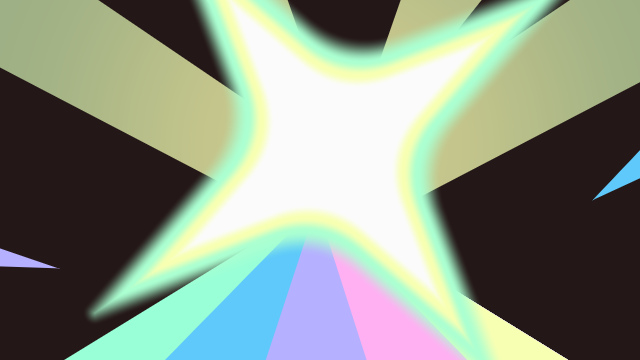
Reproduce this background procedurally as a WebGL 2 fragment shader.

```glsl
#version 300 es
precision highp float;
// A glowing four-pointed star over pale light beams and a pastel fan on a dark ground.

uniform vec2 u_resolution;
out vec4 fragColor;

// Lengths are in canvas heights, origin at the lower left.
const vec3 GROUND = vec3(0.14, 0.09, 0.09);
const vec3 BEAM_NEAR = vec3(0.78, 0.78, 0.55);
const vec3 BEAM_FAR = vec3(0.62, 0.69, 0.52);
const vec3 MINT = vec3(0.60, 1.00, 0.84);
const vec3 BLUE = vec3(0.37, 0.79, 0.98);
const vec3 LAVENDER = vec3(0.71, 0.69, 1.00);
const vec3 PINK = vec3(1.00, 0.69, 0.95);
const vec3 LEMON = vec3(0.97, 1.00, 0.70);
const vec3 GLOW = vec3(0.67, 1.00, 0.82);
const vec3 CORE = vec3(0.985);

const vec2 STAR_CENTER = vec2(0.924, 0.593);
const float STAR_ANGLE = 0.611;
const vec2 STAR_TIP = vec2(0.806, 0.0);
const vec2 STAR_VALLEY = vec2(0.164);
const float VALLEY_ROUNDING = 0.13;

const float OUTER_AXIS = 0.928;
const float INNER_AXIS = 0.956;

const int FAN_COUNT = 5;
const vec2 FAN_APEX = vec2(0.880, 0.4306);
const float FAN_LEFT = 0.178;
const float FAN_STEP = 0.2801;

// Signed distance to the line a-b, positive on its left.
float side(vec2 p, vec2 a, vec2 b) {
    vec2 d = normalize(b - a);
    return d.x * (p.y - a.y) - d.y * (p.x - a.x);
}

// Area counterclockwise from ray tip-a to ray tip-b.
float wedge(vec2 p, vec2 tip, vec2 a, vec2 b) {
    return min(side(p, tip, a), side(p, b, tip));
}

// Antialiased coverage of a shape that is positive inside.
float cover(float d) {
    return clamp(d * u_resolution.y + 0.5, 0.0, 1.0);
}

float smoothMax(float a, float b, float k) {
    float h = max(k - abs(a - b), 0.0) / k;
    return max(a, b) + 0.25 * k * h * h;
}

// Distance inside one arm, rounded beyond its tip.
float arm(vec2 q) {
    vec2 fromTip = q - STAR_TIP;
    bool beyond = dot(fromTip, STAR_VALLEY - STAR_TIP) < 0.0;
    return beyond ? -length(fromTip) : side(q, STAR_TIP, STAR_VALLEY);
}

// Two arms folded by symmetry into four, joined with soft valleys.
float star(vec2 p) {
    vec2 axis = vec2(cos(STAR_ANGLE), sin(STAR_ANGLE));
    vec2 q = abs(vec2(dot(p, axis), dot(p, vec2(-axis.y, axis.x))));
    return smoothMax(arm(q), arm(q.yx), VALLEY_ROUNDING);
}

// Mirrored pairs of outer and inner beams.
float beams(vec2 p) {
    vec2 o = vec2(abs(p.x - OUTER_AXIS), p.y);
    vec2 i = vec2(abs(p.x - INNER_AXIS), p.y);
    float outer = min(side(o, vec2(0.333, 0.502), vec2(0.928, 0.8125)),
                      side(o, vec2(0.655, 1.0), vec2(0.273, 0.741)));
    float inner = min(side(i, vec2(0.157, 1.0), vec2(0.0, 0.549)),
                      side(i, vec2(0.0, 0.5225), vec2(0.382, 1.0)));
    return max(cover(outer), cover(inner));
}

void main() {
    vec2 p = gl_FragCoord.xy / u_resolution.y;
    vec2 fromStar = p - STAR_CENTER;

    // Beams fade away from the star.
    vec3 beamColor = mix(BEAM_NEAR, BEAM_FAR, smoothstep(0.2, 1.0, length(fromStar)));
    vec3 color = mix(GROUND, beamColor, beams(p));

    // Each fan layer reaches the right edge; the next covers its excess.
    vec3 fanColors[FAN_COUNT] = vec3[FAN_COUNT](MINT, BLUE, LAVENDER, PINK, LEMON);
    vec2 fanEnd = vec2(FAN_LEFT + FAN_STEP * float(FAN_COUNT), 0.0);
    for (int i = 0; i < FAN_COUNT; i++) {
        vec2 fanStart = vec2(FAN_LEFT + FAN_STEP * float(i), 0.0);
        color = mix(color, fanColors[i], cover(wedge(p, FAN_APEX, fanStart, fanEnd)));
    }

    // Shards at the left and right borders.
    float rightShard = wedge(p, vec2(1.646, 0.444), vec2(1.778, 0.505), vec2(1.778, 0.583));
    float leftShard = wedge(p, vec2(0.162, 0.2546), vec2(0.0, 0.310), vec2(0.0, 0.260));
    color = mix(color, BLUE, cover(rightShard));
    color = mix(color, LAVENDER, cover(leftShard));

    // Star bands from soft rim to bright core.
    float d = star(fromStar);
    vec3 starColor = mix(GLOW, LEMON, smoothstep(0.024, 0.056, d));
    starColor = mix(starColor, CORE, smoothstep(0.058, 0.088, d));
    color = mix(color, starColor, smoothstep(-0.035, 0.025, d));

    fragColor = vec4(color, 1.0);
}
```
